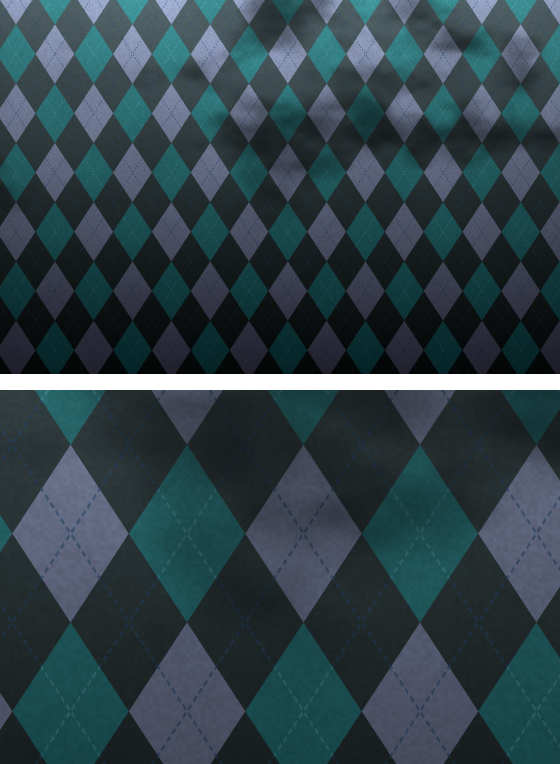
Top, the full canvas; bottom, a detail of the centre.
This pattern is drawn by a WebGL 2 fragment shader. Its source:

```glsl
#version 300 es
precision highp float;

uniform vec2 u_resolution;
out vec4 fragColor;

// Lattice of diamonds, in canvas heights
const vec2 PITCH = vec2(0.1038, 0.1584);
const vec2 FIRST_CENTRE = vec2(0.043, 0.8555);
const float STITCHES_PER_EDGE = 11.0;
const float STITCH_HALF_WIDTH = 0.0011;

// Cloth colours at the bottom and the top
const vec3 TEAL_LOW = vec3(0.02, 0.14, 0.15);
const vec3 TEAL_HIGH = vec3(0.25, 0.59, 0.61);
const vec3 LILAC_LOW = vec3(0.13, 0.13, 0.18);
const vec3 LILAC_HIGH = vec3(0.62, 0.68, 0.81);
const vec3 SLATE_LOW = vec3(0.015, 0.025, 0.025);
const vec3 SLATE_HIGH = vec3(0.33, 0.40, 0.42);
const vec3 BLUE_THREAD = vec3(0.17, 0.32, 0.50);
const vec3 PALE_THREAD = vec3(0.36, 0.66, 0.70);

float hash(vec2 p) {
    vec3 q = fract(vec3(p.xyx) * 0.1031);
    q += dot(q, q.yzx + 33.33);
    return fract((q.x + q.y) * q.z);
}

float valueNoise(vec2 p) {
    vec2 cell = floor(p);
    vec2 f = fract(p);
    f = f * f * (3.0 - 2.0 * f);
    float lower = mix(hash(cell), hash(cell + vec2(1, 0)), f.x);
    float upper = mix(hash(cell + vec2(0, 1)), hash(cell + vec2(1, 1)), f.x);
    return mix(lower, upper, f.y);
}

float fbm(vec2 p) {
    float sum = 0.0;
    float weight = 0.5;
    for (int i = 0; i < 4; i++) {
        sum += weight * valueNoise(p);
        p = p * 2.03 + 17.0;
        weight *= 0.5;
    }
    return sum;
}

// Dashed thread across one diagonal axis, dashes running along the other
float stitch(float across, float along, float slope, float pixel) {
    float dist = abs(across - round(across)) / slope;
    float line = 1.0 - smoothstep(STITCH_HALF_WIDTH - 0.5 * pixel,
                                  STITCH_HALF_WIDTH + 0.5 * pixel, dist);
    float wave = abs(fract(along * STITCHES_PER_EDGE) - 0.5);
    float blur = 0.5 * pixel * slope * STITCHES_PER_EDGE * 0.5;
    return line * (1.0 - smoothstep(0.3 - blur, 0.3 + blur, wave));
}

// Soft smudges, wider than tall, fading out toward the bottom
float smudge(vec2 p) {
    float patches = fbm(p * vec2(3.6, 6.0) + vec2(5.3, 2.1));
    return smoothstep(0.50, 0.76, patches) * smoothstep(0.3, 0.6, p.y);
}

void main() {
    float pixel = 1.0 / u_resolution.y;
    vec2 p = gl_FragCoord.xy * pixel;
    float light = pow(p.y, 1.15);

    // Touching diamonds in alternating teal and lilac
    vec2 grid = (p - FIRST_CENTRE) / PITCH;
    vec2 cell = round(grid);
    vec2 local = abs(grid - cell);
    float slope = length(1.0 / PITCH);
    float inside = (0.5 - local.x - local.y) / slope;
    float diamond = smoothstep(-0.7 * pixel, 0.7 * pixel, inside);
    float isLilac = mod(cell.x + cell.y, 2.0);

    vec3 teal = mix(TEAL_LOW, TEAL_HIGH, light);
    vec3 lilac = mix(LILAC_LOW, LILAC_HIGH, light);
    vec3 slate = mix(SLATE_LOW, SLATE_HIGH, pow(light, 1.15));
    vec3 color = mix(slate, mix(teal, lilac, isLilac), diamond);

    // Crossed stitching through the diamond centres
    float u = grid.x + grid.y;
    float v = grid.x - grid.y;
    float thread = max(stitch(u, v, slope, pixel), stitch(v, u, slope, pixel));
    vec3 threadColor = mix(BLUE_THREAD, PALE_THREAD, diamond * (1.0 - isLilac));
    color = mix(color, threadColor * mix(0.3, 1.1, p.y), thread * 0.55);

    // Wear: smudges, cloudy fading and cloth grain
    color *= 1.0 - 0.5 * smudge(p);
    color *= 0.93 + 0.15 * fbm(p * 5.0 + 40.0);
    color *= 0.95 + 0.10 * valueNoise(p * 300.0);

    // Dim side edges
    float side = abs(gl_FragCoord.x / u_resolution.x - 0.5) * 2.0;
    color *= 1.0 - 0.12 * pow(side, 4.0);

    fragColor = vec4(color, 1.0);
}
```
